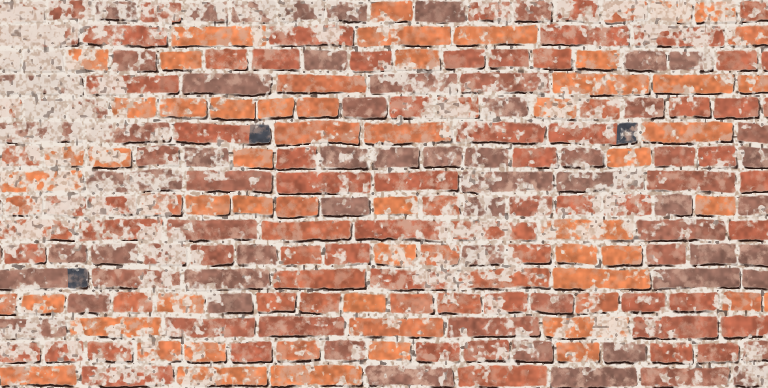
Give the GLSL for this texture, as a Shadertoy shader.

```glsl
// Weathered brick wall: courses of long and short bricks, rough mortar and patchy limewash.

const float COURSES = 15.95;      // brick courses over the canvas height
const float LONG_BRICK = 3.82;    // brick pitch, in course heights
const vec2 JOINT = vec2(0.13, 0.17);

const vec3 CREAM = vec3(0.94, 0.90, 0.86);
const vec3 SAND = vec3(0.76, 0.66, 0.58);
const vec3 DUST = vec3(0.84, 0.68, 0.60);
const vec3 RED = vec3(0.68, 0.38, 0.29);
const vec3 ORANGE = vec3(0.83, 0.49, 0.32);
const vec3 BROWN = vec3(0.55, 0.40, 0.35);
const vec3 CHARCOAL = vec3(0.27, 0.28, 0.31);
const vec3 SHADOW = vec3(0.17, 0.10, 0.08);

float hash(vec2 p) {
    vec3 q = fract(vec3(p.xyx) * 0.1031);
    q += dot(q, q.yzx + 33.33);
    return fract((q.x + q.y) * q.z);
}

float noise(vec2 p) {
    vec2 i = floor(p), f = fract(p);
    f = f * f * (3.0 - 2.0 * f);
    return mix(mix(hash(i), hash(i + vec2(1, 0)), f.x),
               mix(hash(i + vec2(0, 1)), hash(i + vec2(1, 1)), f.x), f.y);
}

float fbm(vec2 p) {
    float sum = 0.0, amp = 0.5;
    for (int i = 0; i < 4; i++) {
        sum += amp * noise(p);
        p = mat2(1.6, 1.2, -1.2, 1.6) * p + 17.3;
        amp *= 0.5;
    }
    return sum / 0.9375;
}

float roundBox(vec2 p, vec2 halfSize, float radius) {
    vec2 q = abs(p) - halfSize + radius;
    return length(max(q, 0.0)) + min(max(q.x, q.y), 0.0) - radius;
}

// Cell number in xy, position from the brick centre in zw; pitch is returned too.
vec4 brickCell(vec2 g, out float pitch) {
    float row = floor(g.y);
    bool header = mod(row, 2.0) > 0.5;
    float h = hash(vec2(row, 4.7));
    pitch = header ? LONG_BRICK * 0.5 : LONG_BRICK;
    float shift = header ? mix(0.42, 0.95, step(0.5, h)) : 0.78 + 0.24 * h;
    float slide = 0.45 * (noise(vec2(g.x * 0.3, row * 7.0)) - 0.5);
    float x = (g.x + slide) / pitch - shift;
    return vec4(floor(x), row, (fract(x) - 0.5) * pitch, fract(g.y) - 0.5);
}

vec3 mortarColor(vec2 g) {
    float grit = noise(g * 7.0) * 0.6 + noise(g * 13.0 + 5.0) * 0.4;
    vec3 color = mix(CREAM, SAND, smoothstep(0.42, 0.8, grit));
    return mix(color, SHADOW, 0.55 * smoothstep(0.76, 0.9, noise(g * 6.0 + 41.0)));
}

vec3 brickColor(vec2 g, vec2 id, float endDistance) {
    float kind = hash(id + 31.7);
    vec3 color = mix(BROWN, RED, smoothstep(0.1, 0.5, kind));
    color = mix(color, ORANGE, smoothstep(0.55, 0.9, kind));
    // A few long bricks end in a short charcoal piece.
    float burnt = step(hash(id + 8.3), 0.07) * step(mod(id.y, 2.0), 0.5);
    color = mix(color, CHARCOAL, burnt * smoothstep(0.95, 0.9, endDistance));
    color *= 0.74 + 0.36 * fbm(g * 1.7) + 0.26 * noise(g * 6.0);
    float dusty = 0.35 + 0.5 * hash(id + 63.1);
    return mix(color, DUST, dusty * smoothstep(0.42, 0.75, fbm(g * 3.1 + 9.0)));
}

// Limewash coverage, heaviest on the left and along the top.
float limewash(vec2 g, vec2 uv) {
    float left = smoothstep(0.32, 0.0, uv.x) * smoothstep(0.0, 0.35, uv.y);
    float top = smoothstep(0.82, 1.0, uv.y);
    float patches = fbm(g * vec2(0.28, 0.42) + 3.0) + 0.2 * left + 0.2 * top;
    float flakes = 0.6 * patches + 0.6 * fbm(g * 2.2 + 20.0) + 0.2 * noise(g * 7.0 + 2.0);
    return smoothstep(0.75, 0.87, flakes);
}

void mainImage(out vec4 fragColor, in vec2 fragCoord) {
    vec2 uv = fragCoord / iResolution.xy;
    vec2 g = fragCoord / iResolution.y * COURSES;
    float blur = max(COURSES / iResolution.y, 0.045);

    // Uneven courses
    vec2 warped = g + 0.16 * (vec2(noise(g * 0.7), noise(g * 0.6 + 50.0)) - 0.5);
    float pitch;
    vec4 cell = brickCell(warped, pitch);
    vec2 id = cell.xy, local = cell.zw;

    // Chipped brick outline and the dark gap beneath it
    vec2 size = 0.5 * (vec2(pitch, 1.0) - JOINT);
    size -= 0.05 * vec2(hash(id + 2.1), hash(id + 5.9));
    float chips = 0.13 * (fbm(g * 3.0) - 0.5);
    float d = roundBox(local, size, 0.1) + chips;
    float dropped = roundBox(local + vec2(-0.05, 0.1), size, 0.1) + chips;
    float brick = 1.0 - smoothstep(-blur, blur, d);
    float gap = (1.0 - smoothstep(-blur, blur, dropped)) * (1.0 - brick);
    gap *= smoothstep(0.36, 0.56, noise(g * vec2(1.1, 1.6) + 70.0));

    // Layers: mortar, gap, brick, limewash
    vec3 mortar = mortarColor(g);
    vec3 color = mix(mortar, SHADOW, gap);
    color = mix(color, brickColor(g, id, 0.5 * pitch - local.x), brick);
    color = mix(color, mix(mortar, CREAM, 0.3), 0.88 * limewash(g, uv));
    fragColor = vec4(clamp(color, 0.0, 1.0), 1.0);
}
```
